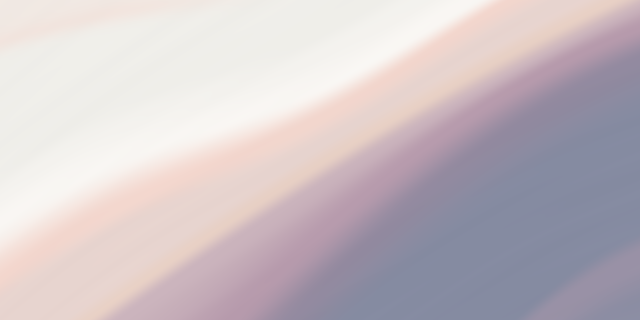
Reproduce this background procedurally as a WebGL 1 fragment shader.

```glsl
precision highp float;

uniform vec2 u_resolution;

const vec3 SLATE = vec3(0.522, 0.545, 0.632);
const vec3 DUSK = vec3(0.575, 0.540, 0.625);
const vec3 MAUVE = vec3(0.715, 0.605, 0.675);
const vec3 LILAC = vec3(0.795, 0.705, 0.740);
const vec3 PEACH = vec3(0.908, 0.815, 0.770);
const vec3 BEIGE = vec3(0.905, 0.830, 0.810);
const vec3 PINK = vec3(0.952, 0.840, 0.805);
const vec3 WHITE = vec3(0.975, 0.965, 0.952);
const vec3 IVORY = vec3(0.937, 0.933, 0.915);
const vec3 BLUSH = vec3(0.948, 0.885, 0.858);
const vec3 HAZE = vec3(0.615, 0.575, 0.655);

// Height of a flowing contour, expanded around the middle of the canvas
float contour(float x, float height, float slope, float bend, float wave) {
  float d = x - 1.0;
  return height + slope * d + bend * d * d + wave * sin(4.7 * x);
}

// Soft ridge of light centred on zero
float ridge(float offset, float width) {
  float t = offset / width;
  return exp(-t * t);
}

vec2 gradient(vec2 cell) {
  float angle = 6.2832 * fract(sin(dot(cell, vec2(127.1, 311.7))) * 437.585);
  return vec2(cos(angle), sin(angle));
}

float gradientNoise(vec2 p) {
  vec2 i = floor(p);
  vec2 f = p - i;
  vec2 u = f * f * f * (f * (f * 6.0 - 15.0) + 10.0);
  vec2 e = vec2(1.0, 0.0);
  float low = mix(dot(gradient(i), f), dot(gradient(i + e.xy), f - e.xy), u.x);
  float high = mix(dot(gradient(i + e.yx), f - e.yx), dot(gradient(i + e.xx), f - e.xx), u.x);
  return mix(low, high, u.y);
}

// Main folds, layered from the dark lower side to the pale upper side
vec3 silkFolds(vec2 p) {
  float dusk = contour(p.x, 0.108, 1.03, -0.30, 0.0);
  float mauve = contour(p.x, 0.271, 0.912, -0.27, 0.0);
  float peach = contour(p.x, 0.485, 0.62, -0.07, 0.0);
  float pink = contour(p.x, 0.66, 0.53, 0.0, 0.028);
  float white = contour(p.x, 0.755, 0.455, 0.0, 0.03);

  vec3 color = mix(SLATE, DUSK, smoothstep(dusk - 0.22, dusk, p.y));
  color = mix(color, MAUVE, smoothstep(dusk - 0.02, mauve, p.y));
  color = mix(color, LILAC, smoothstep(mauve, peach - 0.05, p.y));
  color = mix(color, PEACH, smoothstep(peach - 0.065, peach + 0.005, p.y));
  color = mix(color, BEIGE, smoothstep(peach, peach + 0.06, p.y));
  color = mix(color, PINK, smoothstep(pink - 0.08, pink, p.y));
  color = mix(color, WHITE, smoothstep(pink, white, p.y));
  color = mix(color, IVORY, smoothstep(white, white + 0.17, p.y));

  // Faint veil above the bright fold
  return mix(color, WHITE, 0.22 * ridge(p.y - white - 0.12, 0.035));
}

// Blush ribbon in the upper left
vec3 addRibbon(vec3 color, vec2 p) {
  float offset = p.y - contour(p.x, 1.01, -0.04, -0.18, 0.0);
  float fade = 1.0 - smoothstep(0.35, 0.95, p.x);
  color = mix(color, mix(IVORY, BLUSH, 0.45), fade * smoothstep(-0.02, 0.05, offset));
  return mix(color, BLUSH, 0.8 * fade * ridge(offset, 0.035));
}

// Hazy fold in the lower right
vec3 addCornerFold(vec3 color, vec2 p) {
  float depth = contour(p.x, -0.863, 1.778, -0.67, 0.0) - p.y;
  float inside = smoothstep(-0.035, 0.035, depth) * smoothstep(1.45, 1.65, p.x);
  float fade = 1.0 - 0.7 * smoothstep(0.07, 0.2, depth);
  return mix(color, HAZE, 0.85 * inside * fade);
}

// Fine streaks running along the folds
float streaks(vec2 p) {
  float across = p.y - contour(p.x, 0.485, 0.62, -0.07, 0.015);
  return gradientNoise(vec2(p.x * 1.4, across * 18.0));
}

void main() {
  vec2 p = gl_FragCoord.xy / u_resolution * vec2(2.0, 1.0);
  vec3 color = silkFolds(p);
  color = addRibbon(color, p);
  color = addCornerFold(color, p);
  color += 0.008 * streaks(p);
  gl_FragColor = vec4(color, 1.0);
}
```
